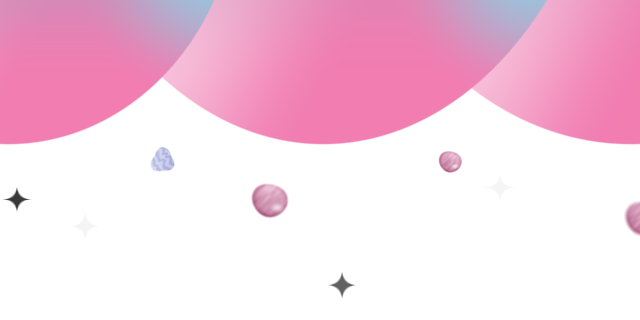
This background is drawn by a Shadertoy shader. Its source:

```glsl
const vec3 PAPER = vec3(1.0);
const vec3 ROSE = vec3(0.945, 0.49, 0.695);
const vec3 BLUSH = vec3(0.97, 0.76, 0.86);
const vec3 SKY = vec3(0.60, 0.77, 0.86);
const vec3 MAUVE = vec3(0.76, 0.57, 0.73);
const vec3 QUARTZ_LIGHT = vec3(0.92, 0.75, 0.84);
const vec3 QUARTZ_DARK = vec3(0.64, 0.30, 0.46);
const vec3 AGATE_LIGHT = vec3(0.86, 0.87, 0.96);
const vec3 AGATE_DARK = vec3(0.58, 0.60, 0.80);

const float DISC_BOTTOM = 0.5495;
const vec2 SKY_CENTER = vec2(0.67, 0.58);
const float SKY_RADIUS = 0.48;
const float STAR_POWER = 0.52;

// Discs, back to front: centre x, radius x, radius y, mauve amount
const vec4 DISCS[3] = vec4[3](
    vec4(1.971, 0.919, 1.100, 0.15),
    vec4(1.010, 0.919, 1.281, 0.35),
    vec4(0.026, 0.724, 0.831, 0.85));

// Stones: centre, radius, edge blur
const vec4 STONES[4] = vec4[4](
    vec4(0.508, 0.498, 0.039, 0.002),
    vec4(0.843, 0.374, 0.055, 0.005),
    vec4(1.407, 0.495, 0.035, 0.002),
    vec4(2.010, 0.318, 0.054, 0.009));

// Stars: centre, arm length, grey level
const vec4 STARS[4] = vec4[4](
    vec4(0.053, 0.377, 0.044, 0.22),
    vec4(1.069, 0.109, 0.048, 0.38),
    vec4(0.266, 0.293, 0.048, 0.955),
    vec4(1.562, 0.414, 0.048, 0.96));

float hash(vec2 p) {
    vec3 h = fract(p.xyx * 0.1031);
    h += dot(h, h.yzx + 33.33);
    return fract((h.x + h.y) * h.z);
}

float noise(vec2 p) {
    vec2 i = floor(p), f = fract(p);
    f = f * f * (3.0 - 2.0 * f);
    return mix(mix(hash(i), hash(i + vec2(1, 0)), f.x),
               mix(hash(i + vec2(0, 1)), hash(i + vec2(1, 1)), f.x), f.y);
}

float ellipseDistance(vec2 p, vec2 radii) {
    float k = length(p / radii);
    return k * (k - 1.0) / max(length(p / (radii * radii)), 1e-4);
}

// Blush on the left, rose in the middle, sky at the upper right
vec3 discColor(vec2 q, float mauve) {
    vec3 color = mix(BLUSH, ROSE, smoothstep(-0.68, -0.06, q.x - 0.5 * q.y));
    color = mix(color, MAUVE, mauve * smoothstep(0.2, 0.6, q.y));
    float sky = 1.0 - smoothstep(0.05, SKY_RADIUS, distance(q, SKY_CENTER));
    return mix(color, SKY, sky);
}

// Rounded outline in units of the stone radius
float stoneRadius(vec2 q, bool agate) {
    float a = atan(q.y, q.x);
    return agate ? 0.92 - 0.13 * sin(3.0 * a) - 0.04 * cos(2.0 * a + 0.6)
                 : 0.97 + 0.05 * cos(2.0 * a + 0.7) + 0.03 * cos(3.0 * a - 1.0);
}

vec3 stoneColor(vec2 q, bool agate, float seed) {
    float grain = noise(vec2(q.x + q.y, q.y - q.x) * vec2(1.5, 4.0) + seed * 7.0);
    if (agate) {
        float band = 0.5 + 0.5 * sin(11.0 * (q.x * 0.8 + q.y * 0.6) + 4.0 * grain);
        return mix(AGATE_LIGHT, AGATE_DARK, 0.15 + 0.45 * band + 0.2 * q.x);
    }
    float shade = 0.3 - 0.32 * q.y - 0.18 * q.x + 0.35 * (grain - 0.5);
    shade += 0.35 * smoothstep(0.65, 1.0, length(q));
    vec3 color = mix(QUARTZ_LIGHT, QUARTZ_DARK, clamp(shade, 0.0, 1.0));
    float shine = 1.0 - smoothstep(0.0, 0.4, length((q - vec2(0.42, -0.42)) * vec2(0.8, 1.2)));
    return mix(color, PAPER, 0.65 * shine);
}

void mainImage(out vec4 fragColor, in vec2 fragCoord) {
    vec2 p = fragCoord / iResolution.y;
    float pixel = 1.0 / iResolution.y;
    vec3 color = PAPER;

    // Overlapping gradient discs
    for (int i = 0; i < 3; i++) {
        vec4 disc = DISCS[i];
        vec2 q = p - vec2(disc.x, DISC_BOTTOM);
        float d = ellipseDistance(q - vec2(0.0, disc.z), disc.yz);
        color = mix(color, discColor(q, disc.w), 1.0 - smoothstep(-pixel, pixel, d));
    }

    // Scattered stones, the first one banded
    for (int i = 0; i < 4; i++) {
        vec4 stone = STONES[i];
        vec2 q = (p - stone.xy) / stone.z;
        float d = (length(q) - stoneRadius(q, i == 0)) * stone.z;
        float soft = max(stone.w, pixel);
        color = mix(color, stoneColor(q, i == 0, float(i)), 1.0 - smoothstep(-soft, soft, d));
    }

    // Four-pointed stars
    for (int i = 0; i < 4; i++) {
        vec4 star = STARS[i];
        vec2 q = pow(abs(p - star.xy) / star.z, vec2(STAR_POWER));
        float d = (pow(q.x + q.y, 1.0 / STAR_POWER) - 1.0) * star.z;
        float soft = max(0.012, 2.5 * pixel);
        color = mix(color, vec3(star.w), 1.0 - smoothstep(-soft, soft, d));
    }

    fragColor = vec4(color, 1.0);
}
```
